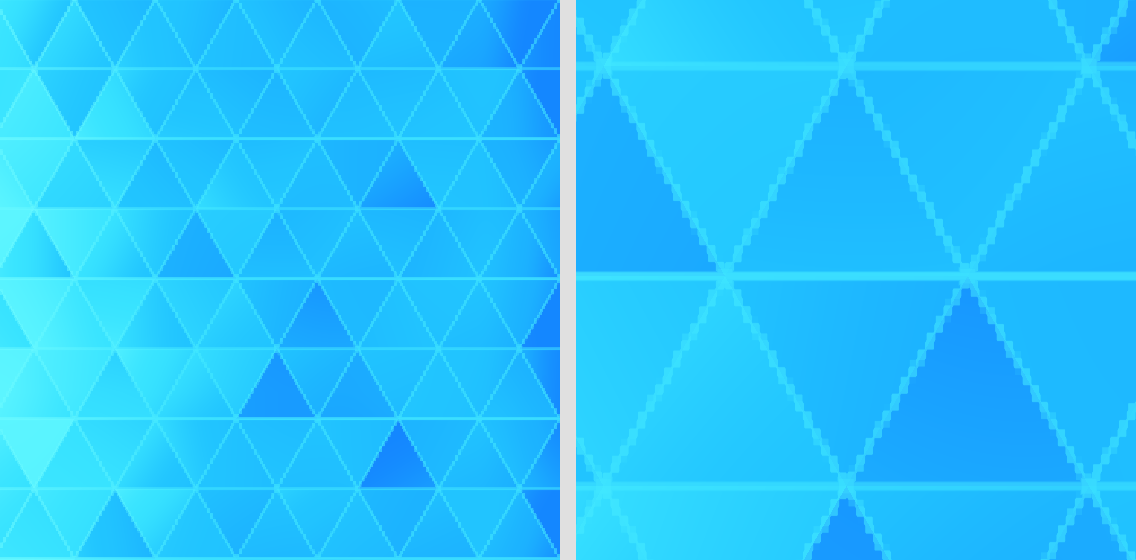
Left: the whole. Right: its middle third, enlarged.
Write a three.js fragment shader that draws this background.

```glsl
varying vec2 vUv;

const float ROWS = 8.0;
const float TRI_WIDTH = 0.1445;
const vec2 LATTICE_ORIGIN = vec2(-0.0115, 0.0023);
const float STEPS = 192.0;  // stair steps of the slanted lines

const vec3 PALE = vec3(0.36, 0.96, 1.0);
const vec3 AQUA = vec3(0.22, 0.89, 1.0);
const vec3 SKY = vec3(0.13, 0.77, 1.0);
const vec3 AZURE = vec3(0.11, 0.70, 1.0);
const vec3 DEEP = vec3(0.08, 0.53, 1.0);
const vec3 LINE_COLOUR = vec3(0.27, 0.92, 1.0);

float hash(vec3 p, float seed) {
  p = fract((p + seed) * vec3(0.1031, 0.1030, 0.0973));
  p += dot(p, p.yzx + 33.33);
  return fract((p.x + p.y) * p.z);
}

// Staircase with softened risers
vec2 softSnap(vec2 p, float steps) {
  vec2 s = p * steps - 0.5;
  return (floor(s) + smoothstep(0.3, 0.7, fract(s)) + 0.5) / steps;
}

// Triangular lattice: x and z count slanted lines, y counts rows
vec3 lattice(vec2 p, vec2 origin) {
  vec2 q = (p - origin) * vec2(1.0 / TRI_WIDTH, ROWS);
  return vec3(q.x - 0.5 * q.y, q.y, q.x + 0.5 * q.y);
}

// Signed offset from the nearest integer
vec3 nearest(vec3 v) {
  return v - floor(v + 0.5);
}

float stroke(float dist, float halfWidth, float feather) {
  return 1.0 - smoothstep(halfWidth - feather, halfWidth + feather, dist);
}

// Five-stop ramp from pale cyan to deep blue
vec3 ramp(float d) {
  vec3 c = mix(PALE, AQUA, smoothstep(0.0, 0.25, d));
  c = mix(c, SKY, smoothstep(0.22, 0.5, d));
  c = mix(c, AZURE, smoothstep(0.48, 0.75, d));
  return mix(c, DEEP, smoothstep(0.72, 1.0, d));
}

// Broad shading: light at the lower left, dark at the right edge
float baseDepth(vec2 p) {
  float d = 0.60 * smoothstep(-0.15, 0.65, p.x);
  d += 0.27 * smoothstep(0.85, 1.02, p.x);
  return d + 0.22 * abs(p.y - 0.3) * (1.0 - p.x);
}

// Each triangle has its own shade, slope and chance of being dark
float facetDepth(vec3 cell, vec3 id, vec2 p) {
  vec2 local = cell.xy - id.xy - 0.5;
  vec2 slope = vec2(hash(id, 3.7), hash(id, 11.3)) - 0.5;
  float dark = step(0.82, hash(id, 23.1)) * smoothstep(-0.1, 0.35, p.x);
  float shade = 0.20 * (hash(id, 41.9) - 0.5);
  return shade + 0.24 * dark + 0.26 * dot(local, slope);
}

void main() {
  vec3 cell = lattice(vUv, LATTICE_ORIGIN);
  float depth = baseDepth(vUv) + facetDepth(cell, floor(cell), vUv);
  vec3 colour = ramp(clamp(depth, 0.0, 1.0));

  // Distances to the lines, in canvas units
  vec3 smoothOff = nearest(cell);
  vec3 stairOff = nearest(lattice(softSnap(vUv, STEPS), LATTICE_ORIGIN));
  float rowDist = abs(smoothOff.y) / ROWS;
  float slantDist = min(abs(stairOff.x), abs(stairOff.z)) * TRI_WIDTH;

  // Rows alternate between stronger and fainter lines
  float parity = mod(floor(cell.y + 0.5), 2.0);
  float rowLine = stroke(rowDist, 0.0026, 0.0009) * mix(0.72, 0.5, parity);
  float slantLine = stroke(slantDist, 0.0027, 0.0009) * 0.55;

  // Small square knots where the lines cross
  float knotX = abs(smoothOff.x + smoothOff.z) * 0.5 * TRI_WIDTH;
  float atVertex = step(max(abs(smoothOff.x), abs(smoothOff.z)), 0.25);
  float knot = stroke(max(knotX, rowDist), 0.005, 0.001) * atVertex * 0.65;

  vec3 lineColour = mix(PALE + vec3(0.06, 0.02, 0.0), LINE_COLOUR, smoothstep(0.0, 0.4, vUv.x));
  float cover = max(max(rowLine, slantLine), knot);
  gl_FragColor = vec4(mix(colour, lineColour, cover), 1.0);
}
```
